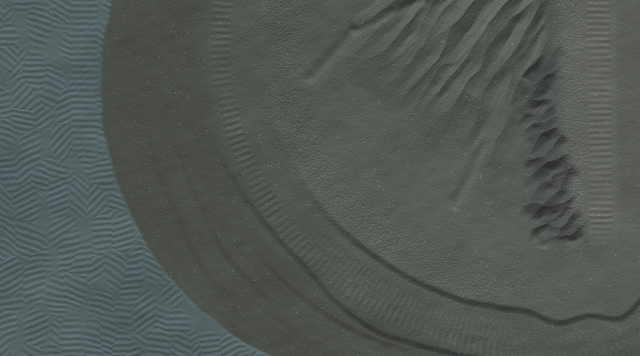
Write a WebGL 1 fragment shader that draws this texture.

```glsl
precision highp float;
uniform vec2 u_resolution;

vec2 hash2(vec2 c) {
  return fract(sin(vec2(dot(c, vec2(127.1, 311.7)), dot(c, vec2(269.5, 183.3)))) * 4375.85);
}

// Cellular noise: distance to the nearest seed, then that seed's random pair
vec3 cells(vec2 p) {
  vec2 base = floor(p);
  vec3 best = vec3(9.0);
  for (int j = -1; j <= 1; j++) {
    for (int i = -1; i <= 1; i++) {
      vec2 id = base + vec2(float(i), float(j));
      float d = length(id + hash2(id) - p);
      if (d < best.x) best = vec3(d, hash2(id + 37.0));
    }
  }
  return best;
}

float waves(vec2 p) {
  float sum = 0.0, amp = 0.5;
  for (int i = 0; i < 4; i++) {
    sum += amp * sin(p.x + 1.6 * sin(p.y * 1.1 + 0.7));
    p = mat2(0.8, 0.6, -0.6, 0.8) * p * 1.9 + 1.3;
    amp *= 0.5;
  }
  return sum;
}

float band(float x, float lo, float hi, float soft) {
  return smoothstep(lo - soft, lo + soft, x) * (1.0 - smoothstep(hi - soft, hi + soft, x));
}

// A drop just outside an edge, easing back to level ground
float bench(float r, float edge, float soft) {
  return -smoothstep(edge - soft, edge + soft, r) * exp(-10.0 * max(r - edge, 0.0));
}

float groove(vec2 p, vec2 a, vec2 b, float width) {
  vec2 ab = b - a;
  float t = clamp(dot(p - a, ab) / dot(ab, ab), 0.0, 1.0);
  return exp(-pow(length(p - a - ab * t) / width, 2.0));
}

// Angle (zero straight down) and radius around the curved haul track
vec2 arc(vec2 p) {
  vec2 q = p - vec2(1.5, 0.9);
  return vec2(atan(q.x, -q.y), length(q) + 0.009 * waves(p * 7.0));
}

float outsideYard(vec2 p) {
  vec2 q = vec2(min(p.x - 1.13, 0.0), p.y - 0.76);
  return smoothstep(-0.006, 0.006, length(q) - 0.847 + 0.004 * waves(p * 24.0));
}

float pitMask(vec2 p) {
  float left = 1.465 + 0.05 * (0.77 - p.y) - p.x;
  float right = p.x - 1.565 - 0.2 * max(0.72 - p.y, 0.0);
  float ends = max(0.325 - p.y, p.y - 0.78 - 0.7 * (p.x - 1.46));
  return 1.0 - smoothstep(-0.03, 0.018, max(max(left, right), ends) + 0.025 * waves(p * 22.0));
}

float plateauEdge(float a) {
  float right = smoothstep(-0.1, 0.2, a);
  return 0.767 + 0.05 * right + 0.016 * right * sin(a * 26.0);
}

// One layer of tyre prints: lug height and how firmly it is pressed
vec2 prints(vec2 p, vec2 size) {
  vec3 c = cells(p * size);
  float turn = (c.y - 0.5) * 1.7;
  float lugs = sin(dot(p, vec2(sin(turn), cos(turn))) * 370.0 + c.z * 6.0);
  return vec2(lugs, 1.0 - smoothstep(0.35, 0.65, c.x));
}

float yardTreads(vec2 p) {
  vec2 q = p + 0.006 * waves(p * 16.0);
  vec2 upper = prints(q, vec2(15.0, 8.0)), lower = prints(q + 3.7, vec2(13.0, 10.0));
  float lane = band(p.x, 0.2, 0.275, 0.006) * smoothstep(0.5, 0.62, p.y);
  return mix(mix(lower.x * lower.y, upper.x, upper.y), sin(p.y * 370.0), 0.8 * lane);
}

float height(vec2 p) {
  vec2 ar = arc(p);
  float a = ar.x, r = ar.y;
  float yard = outsideYard(p), pit = pitMask(p);
  float ring = smoothstep(0.76, 0.82, r);
  float h = 0.003 * waves(p * 13.0) + 0.0009 * waves(p * 60.0);

  // Stepped benches and scraped ridges around the curve
  h += ring * 0.0016 * waves(vec2(a * 6.0, r * 42.0));
  h += mix(0.004, 0.014, smoothstep(-1.0, -0.7, a)) * bench(r, plateauEdge(a), 0.012);
  h += 0.011 * bench(r, 0.928 + 0.014 * sin(a * 9.0), 0.011) * band(a, -1.2, -0.05, 0.15);
  h += 0.007 * bench(r, 0.97 + 0.02 * sin(a * 6.0), 0.011) * band(a, -0.9, -0.35, 0.12);
  h += 0.007 * bench(r, 1.055, 0.012) * band(a, -1.3, -0.8, 0.12);
  h += 0.007 * bench(r, 1.13, 0.012) * band(a, -1.4, -0.9, 0.12);
  float worn = 0.65 + 0.35 * waves(p * 19.0);
  h += 0.0011 * worn * sin(a * 300.0) * band(r, 0.855, 0.905, 0.007);
  h += 0.0007 * worn * sin(a * 330.0) * band(r, 0.805, 0.845, 0.006) * band(a, -0.8, 0.4, 0.1);

  // Rills and fine streaks running down the slope
  vec2 f = p - vec2(1.85, 1.6);
  float fan = atan(f.x, -f.y), run = length(f) + 0.09 * waves(p * 8.0);
  float slopeArea = (1.0 - ring) * (1.0 - pit) * (1.0 - smoothstep(1.5, 1.56, p.x));
  float wet = band(fan, -0.93, -0.38, 0.04) * (1.0 - smoothstep(0.88, 1.2, run));
  float bend = 0.3 * waves(p * 11.0);
  h += 0.034 * wet * slopeArea * cells(vec2(fan * 18.0 + bend, run * 3.6)).x;
  h += 0.0016 * slopeArea * (0.5 + wet) * waves(vec2(fan * 70.0 + bend, run * 12.0));
  vec2 w = p + 0.012 * waves(p * 22.0);
  h -= 0.008 * groove(w, vec2(0.88, 0.79), vec2(1.0, 0.92), 0.017);
  h -= 0.008 * groove(w, vec2(1.0, 0.92), vec2(1.19, 1.0), 0.015);
  h -= 0.006 * groove(w, vec2(1.285, 0.43), vec2(1.35, 0.58), 0.014);

  // Broken face of the pit
  vec2 s = mat2(0.8, -0.6, 0.6, 0.8) * p + 0.014 * waves(p * 16.0);
  h += pit * (0.024 * cells(s * vec2(11.0, 28.0)).x + 0.003 * waves(s * vec2(25.0, 60.0)) - 0.016);

  // Straight track and loose gravel
  float x = p.x - 0.015 * (1.0 - p.y);
  float road = smoothstep(0.3, 0.38, p.y);
  h += 0.001 * worn * sin(p.y * 370.0 + 0.8 * waves(p * 20.0)) * band(x, 1.648, 1.712, 0.006) * road;
  h -= 0.003 * band(x, 1.64, 1.725, 0.008) * road;
  float loose = max(band(r, 0.66, 0.765, 0.04) * (1.0 - smoothstep(-0.3, 0.2, a)),
                    band(x, 1.57, 1.64, 0.015) * road);
  float gravel = cells(p * 145.0 + 0.6 * waves(p * 40.0)).x;
  h -= gravel * mix(0.0009, 0.0019, loose);
  return mix(h, 0.001 * yardTreads(p) + 0.0022 * waves(p * 28.0) - 0.0006 * gravel, yard);
}

void main() {
  vec2 p = gl_FragCoord.xy / u_resolution.y;
  vec2 ar = arc(p);
  float r = ar.y, yard = outsideYard(p);

  // Ground colours
  vec3 col = mix(vec3(0.322, 0.34, 0.32), vec3(0.345, 0.361, 0.338), smoothstep(0.85, 0.4, p.y));
  col = mix(col, vec3(0.315, 0.335, 0.315), smoothstep(-0.015, 0.015, r - plateauEdge(ar.x)));
  col = mix(col, vec3(0.29, 0.302, 0.281), smoothstep(0.88, 0.96, r));
  col = mix(col, vec3(0.375, 0.388, 0.364), smoothstep(1.54, 1.6, p.x) * smoothstep(0.28, 0.4, p.y));
  col *= 1.0 - 0.08 * smoothstep(1.71, 1.75, p.x) * smoothstep(0.3, 0.45, p.y);
  col = mix(col, vec3(0.26, 0.27, 0.266), 0.8 * pitMask(p));
  vec3 blue = mix(vec3(0.3, 0.35, 0.36), vec3(0.338, 0.396, 0.4), 0.55 + 0.4 * waves(p * 8.0));
  col = mix(col, blue, yard);
  col *= 1.0 + 0.03 * waves(p * 17.0 + 4.0);

  // Relief lit from above
  float e = 0.0022, h = height(p);
  vec2 slope = vec2(height(p + vec2(e, 0.0)) - h, height(p + vec2(0.0, e)) - h) / e;
  col *= 1.0 + clamp(-0.4 * dot(slope, vec2(-0.15, 0.99)), -0.36, 0.22);

  // Pale stones
  vec3 stone = cells(p * 95.0);
  col += 0.09 * step(0.965, stone.y) * (1.0 - smoothstep(0.1, 0.3, stone.x)) * (1.0 - 0.6 * yard);
  gl_FragColor = vec4(col, 1.0);
}
```
